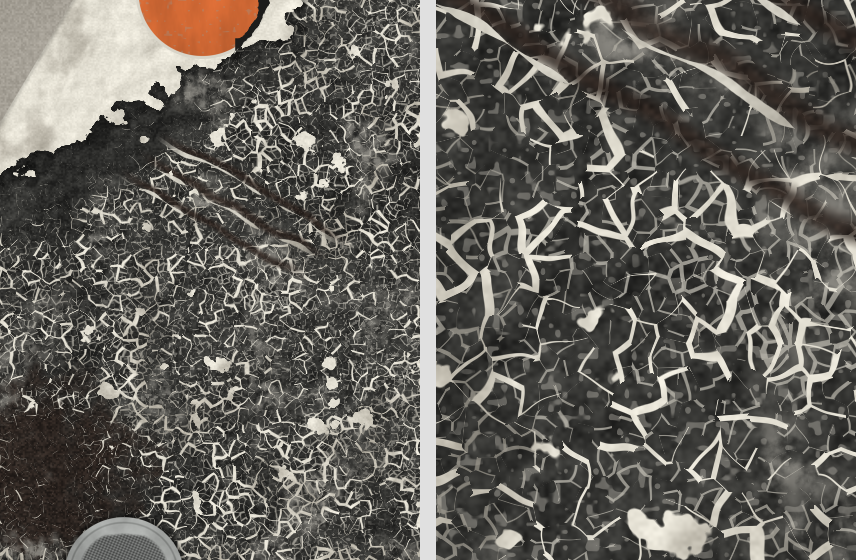
Left: the whole. Right: its middle third, enlarged.
This texture is drawn by a Shadertoy shader. Its source:

```glsl
// Cracked black tar over pale plaster, with a clay pipe, a slab corner and a shoe tip.

const vec3 TAR_DARK    = vec3(0.11, 0.11, 0.105);
const vec3 TAR_LIGHT   = vec3(0.33, 0.33, 0.315);
const vec3 TAR_BROWN   = vec3(0.17, 0.13, 0.11);
const vec3 DUST        = vec3(0.60, 0.59, 0.56);
const vec3 PLASTER     = vec3(0.90, 0.885, 0.835);
const vec3 PLASTER_DIM = vec3(0.74, 0.72, 0.67);
const vec3 SLAB        = vec3(0.64, 0.62, 0.58);
const vec3 CLAY        = vec3(0.80, 0.40, 0.20);
const vec3 SHOE        = vec3(0.66, 0.67, 0.66);
const float BOLD_CELLS = 36.0;    // crack cells per canvas width
const float FINE_CELLS = 70.0;
const float BOLD_WIDTH = 0.0036;  // widest half width of a crack
const float FINE_WIDTH = 0.0018;
const vec2 RIDGE_DIR   = vec2(0.866, -0.5);
const vec2 PIPE_CENTER = vec2(0.482, 1.352);
const float PIPE_RADIUS = 0.152;
const vec2 SHOE_CENTER = vec2(0.295, -0.035);
const vec2 SHOE_SIZE   = vec2(0.142, 0.137);

float hash(vec2 p) { return fract(sin(dot(p, vec2(127.1, 311.7))) * 43758.5453); }
vec2 hash2(vec2 p) { return vec2(hash(p), hash(p + 57.3)); }

float noise(vec2 p) {
    vec2 i = floor(p), f = fract(p);
    f = f * f * (3.0 - 2.0 * f);
    return mix(mix(hash(i), hash(i + vec2(1, 0)), f.x),
               mix(hash(i + vec2(0, 1)), hash(i + vec2(1, 1)), f.x), f.y);
}

float fbm(vec2 p) {
    float sum = 0.0, amp = 0.52;
    for (int i = 0; i < 5; i++) {
        sum += amp * noise(p);
        p = mat2(1.6, 1.2, -1.2, 1.6) * p + 7.7;
        amp *= 0.5;
    }
    return sum;
}

// 1 inside (d < 0), 0 outside, with an edge of the given softness
float fill(float d, float soft) { return 1.0 - smoothstep(-soft, soft, d); }

// Distance to Voronoi borders; every border has its own width, some are closed
float cracks(vec2 p, float cells, float width) {
    vec2 q = p * cells, base = floor(q), nearCell = base, nearVec = vec2(9.0);
    for (int j = -1; j <= 1; j++)
    for (int i = -1; i <= 1; i++) {
        vec2 cell = base + vec2(i, j);
        vec2 v = cell + hash2(cell) - q;
        if (dot(v, v) < dot(nearVec, nearVec)) { nearVec = v; nearCell = cell; }
    }
    float d = 9.0;
    for (int j = -2; j <= 2; j++)
    for (int i = -2; i <= 2; i++) {
        if (i == 0 && j == 0) continue;
        vec2 cell = nearCell + vec2(i, j);
        vec2 v = cell + hash2(cell) - q;
        float border = dot(0.5 * (nearVec + v), normalize(v - nearVec)) / cells;
        float open = mix(-0.9, 1.0, hash(cell + nearCell + 0.5));
        d = min(d, border - width * open);
    }
    return d;
}

vec3 plaster(vec2 p) {
    float relief = fbm(p * 22.0) - fbm(p * 22.0 + vec2(0.25, -0.25));
    vec3 col = mix(PLASTER_DIM, PLASTER, smoothstep(0.25, 0.55, fbm(p * 11.0)));
    return col + 0.22 * relief + 0.06 * (noise(p * 260.0) - 0.5);
}

void mainImage(out vec4 fragColor, in vec2 fragCoord) {
    vec2 p = fragCoord / iResolution.x;
    float px = 1.0 / iResolution.x;
    float soft = 0.7 * px;
    float patches = fbm(p * 6.0 + 3.0);
    float ragged = fbm(p * 24.0) - 0.5;
    float grain = noise(p * 230.0);
    vec3 pale = plaster(p);

    // Tar: lumpy relief, grain, brown stain in the lower left
    float lumps = fbm(p * 34.0) - fbm(p * 34.0 + vec2(0.45, -0.45));
    float tone = 0.36 + 0.75 * lumps + 0.42 * (grain - 0.5) + 0.5 * (patches - 0.5);
    vec3 col = mix(TAR_DARK, TAR_LIGHT, clamp(tone, 0.0, 1.3));
    float stain = fill(length((p - vec2(0.06, 0.2)) / vec2(0.3, 0.25)) - 0.8 - ragged, 0.35);
    col = mix(col, TAR_BROWN * (0.6 + 0.8 * grain), 0.75 * stain);

    // Dust, specks and two sizes of cracks, sparse beside the plaster and on the stain
    float shore = p.y - 0.90 - 0.55 * p.x;
    float bare = max(0.85 * stain, smoothstep(-0.22, -0.08, shore) * fill(p.x - 0.5, 0.15));
    float dust = smoothstep(0.50, 0.75, fbm(p * 8.0 + 21.0)) * smoothstep(0.3, 0.75, fbm(p * 60.0));
    col = mix(col, DUST, 0.8 * dust);
    float specks = smoothstep(0.70, 0.84, noise(p * 165.0 + 9.0));
    col = mix(col, DUST, 0.55 * specks * (1.0 - bare) * smoothstep(0.35, 0.6, patches));
    vec2 warped = p + 0.010 * (vec2(noise(p * 45.0), noise(p * 45.0 + 31.0)) - 0.5);
    float thin = 0.0032 * (noise(p * 13.0) - 0.5) + 0.0035 * bare;
    float fine = fill(cracks(warped + 5.0, FINE_CELLS, FINE_WIDTH) + 0.5 * thin, soft);
    float bold = fill(cracks(warped, BOLD_CELLS, BOLD_WIDTH) + thin, soft);
    col = mix(col, pale * 0.85, 0.72 * fine);
    col = mix(col, pale, bold);

    // Trowel ridges: dark furrows with broken pale crests
    float along = dot(p, RIDGE_DIR);
    float across = dot(p, vec2(-RIDGE_DIR.y, RIDGE_DIR.x)) + 0.02 * (noise(p * 14.0) - 0.5);
    for (int i = 0; i < 3; i++) {
        float k = float(i);
        float d = across - 0.935 - 0.063 * k;
        float reach = fill(abs(along - 0.04 - 0.02 * k) - 0.22, 0.05);
        col = mix(col, TAR_BROWN * (0.7 + 0.6 * grain), 0.8 * reach * fill(abs(d - 0.011) - 0.008, 0.008));
        float crest = 0.012 * (noise(vec2(along * 24.0, 8.0 * k)) - 0.5) + 0.006 * ragged;
        col = mix(col, pale * 0.92, reach * fill(abs(d) - crest, soft));
    }

    // Holes where the plaster shows, then the large bare area
    float blotch = fbm(p * 15.0 + 40.0) - 0.735 - 0.05 * bare;
    col = mix(col, pale, smoothstep(-0.012, 0.012, blotch));
    float edge = max(-shore, p.x - 0.70) + 0.13 * ragged + 0.05 * (patches - 0.5);
    col *= 1.0 - 0.4 * fill(edge - 0.025, 0.02);
    col = mix(col, pale, fill(edge, soft));

    // Slab corner
    float slab = dot(p - vec2(0.0, 1.04), vec2(-0.861, 0.509));
    col *= 1.0 - 0.15 * fill(-slab - 0.006, 0.006);
    col = mix(col, SLAB + 0.10 * (grain - 0.5) + 0.08 * (patches - 0.5), fill(-slab, soft));

    // Clay pipe with a chalky rim and a tar smear on its right
    float pipe = length(p - PIPE_CENTER) - PIPE_RADIUS;
    col = mix(col, PLASTER * 0.94, fill(abs(pipe) - 0.007, soft));
    vec3 clay = CLAY * (0.86 + 0.25 * fbm(p * vec2(30.0, 12.0)) + 0.5 * (p.y - 1.26));
    clay = mix(clay, DUST, 0.35 * smoothstep(0.75, 0.95, noise(p * 120.0)));
    col = mix(col, clay, fill(pipe, soft));
    float smear = abs(pipe + 0.004) - 0.009 - 0.03 * ragged;
    col = mix(col, TAR_DARK, fill(max(smear, 0.56 - p.x), soft));

    // Shoe tip: pale rubber rim, woven mesh inside
    vec2 s = (p - SHOE_CENTER) / SHOE_SIZE;
    float toe = (length(s) - 1.0) * SHOE_SIZE.y;
    col *= 1.0 - 0.5 * fill(toe - 0.008, 0.01);
    vec3 rubber = SHOE * (0.72 + 0.45 * fbm(p * 18.0)) - 0.12 * fill(abs(toe + 0.013) - 0.002, 0.002);
    float weave = 0.5 + 0.5 * sin(p.x * 600.0 + p.y * 300.0) * sin(p.y * 650.0 - p.x * 200.0);
    vec3 mesh = SHOE * (0.45 + 0.35 * weave + 0.2 * (patches - 0.5));
    rubber = mix(rubber, mesh, fill(max(toe + 0.034, p.y - 0.062 + 0.5 * abs(s.x) * 0.03), 2.0 * px));
    col = mix(col, rubber, fill(toe, soft));

    fragColor = vec4(clamp(col, 0.0, 1.0), 1.0);
}
```
